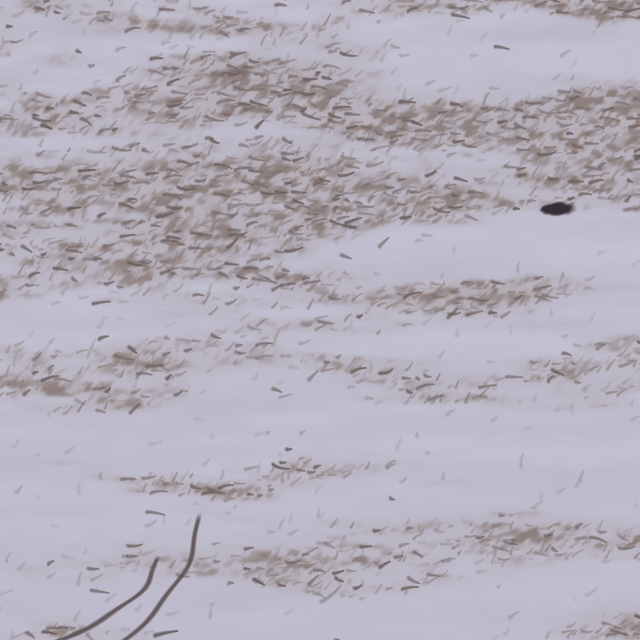
Write a WebGL 1 fragment shader that draws this texture.

```glsl
precision highp float;
// Wind-swept snow field with bands of dry grass, loose stubble and bare twigs.
uniform vec2 u_resolution;

const vec3 SNOW = vec3(0.745, 0.735, 0.795);
const vec3 SNOW_BRIGHT = vec3(0.785, 0.785, 0.855);
const vec3 THIN_SNOW = vec3(0.675, 0.64, 0.66);
const vec3 STRAW = vec3(0.53, 0.475, 0.46);
const vec3 BARK = vec3(0.41, 0.36, 0.355);
const vec3 DARK = vec3(0.28, 0.25, 0.27);
const vec2 BAND_SCALE = vec2(3.2, 14.0);
const float BAND_PERIOD = 0.14;
const float BAND_STRENGTH = 0.07;
const float COVER_NEAR = 0.68;   // noise threshold in the foreground
const float COVER_FAR = 0.43;    // noise threshold at the top
const float TWIG_WIDTH = 0.0055;

float hash(vec2 p) {
  return fract(sin(dot(p, vec2(127.1, 311.7))) * 43758.55);
}

vec2 hash2(vec2 p) {
  return vec2(hash(p), hash(p + 37.3));
}

float noise(vec2 p) {
  vec2 i = floor(p), f = fract(p);
  f = f * f * (3.0 - 2.0 * f);
  vec2 e = vec2(1.0, 0.0);
  return mix(mix(hash(i), hash(i + e.xy), f.x),
             mix(hash(i + e.yx), hash(i + e.xx), f.x), f.y);
}

// Share of ground covered by grass: flat bands, denser toward the top.
// A larger reach also takes in the litter around the bands.
float grassCover(vec2 p, float reach) {
  p.y += 0.008 * sin(p.x * 9.0 + p.y * 17.0);
  float n = 0.55 * noise(p * BAND_SCALE + 4.7)
          + 0.27 * noise(p * BAND_SCALE * 2.6 + 11.2)
          + 0.18 * noise(p * BAND_SCALE * 6.0);
  n += BAND_STRENGTH * cos((p.y - 0.55) * 6.2832 / BAND_PERIOD);
  float limit = mix(COVER_NEAR, COVER_FAR, smoothstep(0.2, 0.9, p.y)) - reach;
  return smoothstep(limit - 0.04, limit + 0.2, n);
}

// Slightly bent strokes scattered one per cell; size is (half length, width),
// lean is (mean angle, spread), chance is (in the open, added by grass).
float strokes(vec2 p, vec2 grid, vec2 size, vec2 lean, vec2 chance, float reach, float seed) {
  vec2 cell = floor(p * grid);
  float ink = 0.0;
  for (int j = -1; j <= 1; j++) {
    for (int i = -1; i <= 1; i++) {
      vec2 id = cell + vec2(float(i), float(j));
      vec2 place = hash2(id + seed), kind = hash2(id + seed + 71.9);
      vec2 center = (id + place) / grid;
      float present = step(kind.x, chance.x + chance.y * grassCover(center, reach));
      float angle = lean.x + lean.y * (hash(id + seed + 19.4) * 2.0 - 1.0);
      float halfLength = size.x * mix(0.2, 1.0, kind.y);
      vec2 axis = vec2(cos(angle), sin(angle)), q = p - center;
      q = vec2(dot(q, axis), dot(q, vec2(-axis.y, axis.x)));
      q.y += 0.35 * (place.x - 0.5) * q.x * q.x / halfLength;
      float along = clamp(q.x / halfLength, -1.0, 1.0);
      float width = size.y * (0.8 - 0.3 * along);
      float d = length(vec2(max(abs(q.x) - halfLength, 0.0), q.y));
      float strength = mix(0.3, 1.0, hash(id + seed + 53.6));
      ink = max(ink, present * strength * (1.0 - smoothstep(0.1 * width, width, d)));
    }
  }
  return ink;
}

// Two long twigs that rise from the lower edge and curve upright.
float curvedTwigs(vec2 p) {
  float ink = 0.0;
  for (int i = 0; i < 2; i++) {
    float k = float(i);
    float height = 0.13 + 0.065 * k, reach = 0.15 - 0.035 * k;
    float t = p.y / height, rest = 1.0 - t;
    float x = 0.095 + 0.10 * k + reach * (1.0 - rest * rest) + 0.003 * sin(t * 13.0);
    float slope = 2.0 * reach * rest / height;
    float d = abs(p.x - x) / sqrt(1.0 + slope * slope);
    float line = 1.0 - smoothstep(0.2 * TWIG_WIDTH, TWIG_WIDTH, d);
    ink = max(ink, line * (1.0 - smoothstep(0.95, 1.03, t)));
  }
  return ink;
}

void main() {
  vec2 p = gl_FragCoord.xy / u_resolution;

  // Soft drifts of snow
  float drift = 0.5 + 0.25 * sin(p.y * 31.0 + 2.0 * sin(p.x * 4.0 + p.y * 6.0))
              + 0.25 * sin(p.y * 83.0 + 1.6 * sin(p.x * 7.0) - p.x * 5.0);
  drift = 0.4 * drift + 0.4 * noise(p * vec2(9.0, 55.0)) + 0.2 * noise(p * vec2(40.0, 120.0));
  vec3 color = mix(SNOW - 0.016, SNOW_BRIGHT, drift * mix(0.5, 0.9, p.y));

  // Thin snow with matted straw inside the grass bands
  float cover = grassCover(p, 0.0), litter = grassCover(p, 0.1);
  vec2 sheared = vec2(p.x - 0.7 * p.y, p.y);
  float mat = 0.55 * noise(p * vec2(48.0, 95.0)) + 0.45 * noise(sheared * vec2(130.0, 110.0));
  color = mix(color, THIN_SNOW, max(0.9 * cover, 0.45 * litter) * mix(0.5, 1.0, mat));
  color = mix(color, STRAW, 0.85 * cover * smoothstep(0.42, 0.78, mat));

  // Blades, and flat dark stems where they lie in rows
  float blades = strokes(p, vec2(75.0, 85.0), vec2(0.010, 0.0036),
                         vec2(0.55, 0.7), vec2(0.0, 0.6), 0.03, 3.0);
  color = mix(color, STRAW, 0.7 * blades);
  float stems = strokes(p, vec2(48.0, 85.0), vec2(0.014, 0.0045),
                        vec2(0.0, 0.35), vec2(0.0, 0.42), 0.0, 29.0);
  color = mix(color, BARK, 0.9 * stems);

  // Loose stubble on the open snow, gathered near the bands
  float faint = strokes(p, vec2(38.0, 44.0), vec2(0.010, 0.005),
                        vec2(0.7, 0.9), vec2(0.12, 0.4), 0.14, 61.0);
  color = mix(color, STRAW, 0.4 * faint);
  float stubble = strokes(p, vec2(36.0, 48.0), vec2(0.010, 0.005),
                          vec2(0.1, 0.8), vec2(0.015, 0.24), 0.1, 97.0);
  color = mix(color, BARK, 0.9 * stubble);

  // Bare twigs in the foreground and one dark clod
  float near = 1.0 - smoothstep(0.22, 0.32, p.y);
  float twigs = near * strokes(p, vec2(10.0, 13.0), vec2(0.035, TWIG_WIDTH),
                               vec2(0.0, 0.9), vec2(0.09, 0.0), 0.0, 143.0);
  twigs = max(twigs, curvedTwigs(p));
  color = mix(color, mix(BARK, DARK, 0.4), 0.9 * twigs);
  float clod = length((p - vec2(0.872, 0.674)) / vec2(0.028, 0.010)) + 0.6 * (mat - 0.5);
  color = mix(color, DARK - 0.06, 1.0 - smoothstep(0.6, 1.15, clod));

  gl_FragColor = vec4(color, 1.0);
}
```
